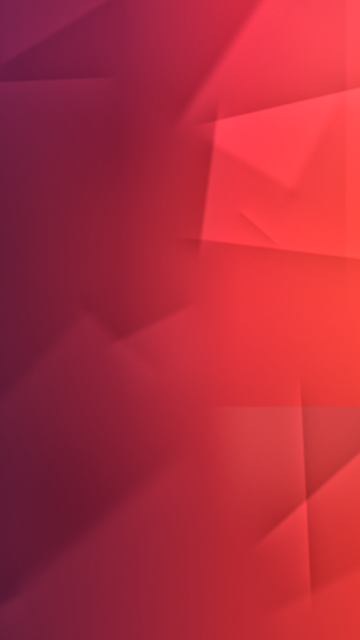
A WebGL 1 fragment shader for this background:

```glsl
precision highp float;
uniform vec2 u_resolution;

float hash(vec2 p) {
  return fract(sin(dot(p, vec2(12.9898, 78.233))) * 43758.5453);
}

// Four evenly spaced colours from left to right
vec3 ramp(float x, vec3 a, vec3 b, vec3 c, vec3 d) {
  vec3 col = mix(a, b, clamp(x * 3.0, 0.0, 1.0));
  col = mix(col, c, clamp(x * 3.0 - 1.0, 0.0, 1.0));
  return mix(col, d, clamp(x * 3.0 - 2.0, 0.0, 1.0));
}

// Crease from a to b: bright on its left, dark on its right, fading with distance
float fold(vec2 p, vec2 a, vec2 b, float blur, float reach) {
  vec2 dir = b - a;
  vec2 q = p - a;
  float along = dot(q, dir) / dot(dir, dir);
  float dist = (dir.x * q.y - dir.y * q.x) / length(dir);
  float ends = smoothstep(-0.12, 0.15, along) * smoothstep(1.12, 0.85, along);
  return ends * (2.0 * smoothstep(-blur, blur, dist) - 1.0) * exp(-abs(dist) / reach);
}

float glow(vec2 p, vec2 center, vec2 size) {
  vec2 q = (p - center) / size;
  return exp(-dot(q, q));
}

void main() {
  vec2 uv = gl_FragCoord.xy / u_resolution;
  vec2 p = uv * vec2(0.5625, 1.0);

  // Plum to red background
  vec3 top = ramp(uv.x, vec3(0.47, 0.13, 0.30), vec3(0.58, 0.14, 0.28),
                  vec3(0.88, 0.19, 0.28), vec3(1.0, 0.30, 0.34));
  vec3 middle = ramp(uv.x, vec3(0.41, 0.11, 0.22), vec3(0.59, 0.13, 0.21),
                     vec3(0.94, 0.22, 0.25), vec3(1.0, 0.28, 0.25));
  vec3 bottom = ramp(uv.x, vec3(0.39, 0.11, 0.22), vec3(0.55, 0.13, 0.22),
                     vec3(0.73, 0.16, 0.20), vec3(0.86, 0.21, 0.20));
  vec3 col = mix(bottom, middle, smoothstep(0.15, 0.58, uv.y));
  col = mix(col, top, smoothstep(0.6, 1.0, uv.y));

  // Pale panel at the lower right
  float panel = smoothstep(0.367, 0.362, p.y) * smoothstep(0.31, 0.40, p.x);
  col = mix(col, vec3(0.84, 0.28, 0.29), 0.75 * panel * smoothstep(0.12, 0.36, p.y));

  // Upper right facets
  float light = 0.10 * fold(p, vec2(0.28, 0.81), vec2(0.43, 1.03), 0.012, 0.05) * -1.0;
  light += 0.13 * fold(p, vec2(0.62, 0.876), vec2(0.325, 0.808), 0.003, 0.035);
  light += 0.11 * fold(p, vec2(0.312, 0.61), vec2(0.341, 0.83), 0.005, 0.035) * -1.0;
  light += 0.08 * fold(p, vec2(0.295, 0.628), vec2(0.62, 0.589), 0.003, 0.03);
  light += 0.06 * fold(p, vec2(0.32, 0.785), vec2(0.466, 0.70), 0.010, 0.04);
  light += 0.05 * fold(p, vec2(0.446, 0.69), vec2(0.53, 0.85), 0.012, 0.04);
  light += 0.03 * fold(p, vec2(0.541, 1.1), vec2(0.541, 0.58), 0.004, 0.03);
  light += 0.07 * fold(p, vec2(0.375, 0.67), vec2(0.435, 0.618), 0.003, 0.012);

  // Lower right creases
  light -= 0.10 * fold(p, vec2(0.470, 0.39), vec2(0.486, 0.07), 0.003, 0.015);
  light -= 0.10 * fold(p, vec2(0.41, 0.157), vec2(0.62, 0.344), 0.005, 0.035);
  light -= 0.04 * fold(p, vec2(0.42, 0.04), vec2(0.60, 0.13), 0.012, 0.04);

  // Left side facets
  light += 0.04 * fold(p, vec2(0.0, 0.897), vec2(0.19, 1.013), 0.006, 0.04);
  light -= 0.05 * fold(p, vec2(-0.04, 0.870), vec2(0.17, 0.879), 0.003, 0.03);
  light -= 0.03 * fold(p, vec2(-0.03, 0.345), vec2(0.14, 0.515), 0.015, 0.04);
  light -= 0.03 * fold(p, vec2(0.12, 0.525), vec2(0.25, 0.415), 0.012, 0.04);
  light -= 0.05 * fold(p, vec2(0.17, 0.46), vec2(0.30, 0.523), 0.008, 0.03);
  light -= 0.05 * fold(p, vec2(-0.03, 0.03), vec2(0.28, 0.285), 0.025, 0.05);
  light -= 0.03 * fold(p, vec2(-0.02, 0.045), vec2(0.035, 0.07), 0.008, 0.03);

  // Soft patches of light and shade
  light += 0.05 * glow(p, vec2(0.26, 0.45), vec2(0.07, 0.06));
  light -= 0.05 * glow(p, vec2(0.11, 0.23), vec2(0.09, 0.10));
  light -= 0.06 * glow(p, vec2(0.20, 0.79), vec2(0.11, 0.10));
  light += 0.04 * glow(p, vec2(0.53, 0.90), vec2(0.12, 0.12));

  col += light * vec3(1.0, 0.4, 0.45);
  col += (hash(floor(uv * vec2(288.0, 512.0))) - 0.5) * 0.006;
  gl_FragColor = vec4(clamp(col, 0.0, 1.0), 1.0);
}
```
